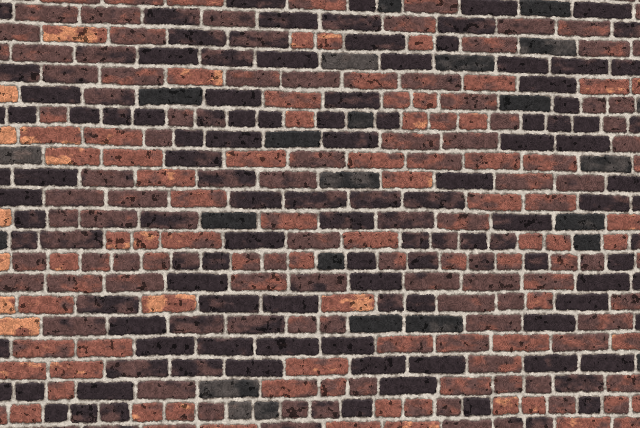
Give the GLSL for this texture, as a Shadertoy shader.

```glsl
// Weathered brick wall: staggered long bricks with a course of short bricks every seventh row.

float hash(vec2 p) {
    return fract(sin(dot(p, vec2(12.9898, 78.233))) * 43758.5453);
}

float noise(vec2 p) {
    vec2 i = floor(p), f = fract(p);
    f = f * f * (3.0 - 2.0 * f);
    return mix(mix(hash(i), hash(i + vec2(1, 0)), f.x),
               mix(hash(i + vec2(0, 1)), hash(i + vec2(1, 1)), f.x), f.y);
}

float fbm(vec2 p) {
    float sum = 0.0, amp = 0.5;
    for (int i = 0; i < 4; i++) {
        sum += amp * noise(p);
        p = p * 2.03 + 17.1;
        amp *= 0.5;
    }
    return sum / 0.9375;
}

// Upright joint number i of a row, pushed off the regular grid
float joint(float i, float row) {
    return i + 0.13 * (hash(vec2(i, row + 31.0)) - 0.5);
}

float roundBox(vec2 p, vec2 halfSize, float radius) {
    vec2 d = abs(p) - halfSize + radius;
    return length(max(d, 0.0)) + min(max(d.x, d.y), 0.0) - radius;
}

vec3 brickColor(float tone) {
    vec3 c = mix(vec3(0.21, 0.175, 0.185), vec3(0.38, 0.28, 0.265), smoothstep(0.22, 0.48, tone));
    c = mix(c, vec3(0.55, 0.345, 0.295), smoothstep(0.60, 0.86, tone));
    return mix(c, vec3(0.80, 0.54, 0.40), smoothstep(0.98, 1.10, tone));
}

void mainImage(out vec4 fragColor, in vec2 fragCoord) {
    vec2 p = fragCoord / iResolution.xy;

    // Wall seen at a slight angle: courses converge towards the right
    float down = (0.389 - p.y) * 19.92 / (1.0 - 0.074 * p.x);
    float course = down - 0.0028 * down * down;
    float along = 10.24 * p.x * (1.0 + 0.055 * p.x);
    vec2 wall = vec2(along * 2.9, course);
    course += 0.10 * (noise(wall * vec2(0.35, 0.5) + 40.0) - 0.5);

    // Find the brick between two jittered joints
    float row = floor(course + 0.5);
    float kind = mod(row, 7.0);
    along -= 0.24 + 0.43 * mod(row, 2.0) + 0.08 * (hash(vec2(row, 5.0)) - 0.5);
    float cell = floor(along);
    if (along < joint(cell, row)) cell -= 1.0;
    else if (along > joint(cell + 1.0, row)) cell += 1.0;
    float left = joint(cell, row), right = joint(cell + 1.0, row);
    vec2 id = vec2(cell, row);

    // Short bricks: all of one course, some of the course above it
    float splitChance = kind < 0.5 ? 1.1 : (kind > 5.5 ? 0.35 : 0.03);
    if (hash(id + 71.0) < splitChance) {
        float middle = mix(left, right, 0.5 + 0.06 * (hash(id + 13.0) - 0.5));
        if (along < middle) right = middle;
        else { left = middle; id.x += 0.5; }
    }

    // Distance to the chipped brick outline, in course heights
    float pick = hash(id + 3.0), tilt = hash(id + 9.0) - 0.5;
    vec2 q = vec2((along - 0.5 * (left + right)) * 2.9, row - course);
    q.y += 0.05 * tilt + 0.03 * tilt * q.x;
    vec2 halfSize = vec2(0.5 * (right - left) * 2.9 - 0.09, 0.395);
    float dist = roundBox(q, halfSize, 0.12);
    dist += 0.13 * (fbm(wall * 3.0) - 0.5) + 0.05 * (noise(wall * 13.0) - 0.5);

    // Brick face: own tone, soot patches, grain and worn rim
    float patches = fbm(wall * vec2(1.3, 2.2) + id * 7.3);
    float grain = noise(wall * 19.0) - 0.5;
    float tone = pick + 0.75 * (patches - 0.5);
    float oldEdge = step(0.5 * (left + right), 0.0) * step(0.6, hash(vec2(row, 8.0)));
    tone += 0.55 * oldEdge;
    vec3 brick = brickColor(tone);
    brick *= 1.0 + 0.30 * grain + 0.40 * (fbm(wall * 6.0 + 9.0) - 0.5);
    brick = mix(brick, brick.ggg * vec3(0.98, 1.06, 1.03), 0.6 * step(0.84, hash(id + 23.0)) * step(pick, 0.5));
    brick *= 1.0 - 0.5 * smoothstep(0.66, 0.76, fbm(wall * 4.0 + 55.0));
    brick += 0.07 * smoothstep(-0.13, -0.03, dist) * smoothstep(0.1, 0.4, q.y);
    brick *= 1.0 - 0.25 * smoothstep(-0.10, 0.0, dist) * smoothstep(-0.1, -0.35, q.y);

    // Sandy mortar, shaded where it meets the bricks
    float sand = fbm(wall * 5.0 + 80.0);
    float lit = smoothstep(-0.02, 0.11, dist + 0.14 * (sand - 0.5));
    vec3 mortar = mix(vec3(0.50, 0.45, 0.41), vec3(0.81, 0.77, 0.72), lit);
    mortar *= 1.0 + 0.16 * grain + 0.25 * (sand - 0.5);
    mortar *= 1.0 - 0.30 * smoothstep(0.07, 0.0, dist) * smoothstep(-0.2, -0.4, q.y);

    float pixel = 20.0 / iResolution.y;
    vec3 color = mix(brick, mortar, smoothstep(-0.6 * pixel, 0.6 * pixel, dist));
    fragColor = vec4(clamp(color, 0.0, 1.0), 1.0);
}
```
